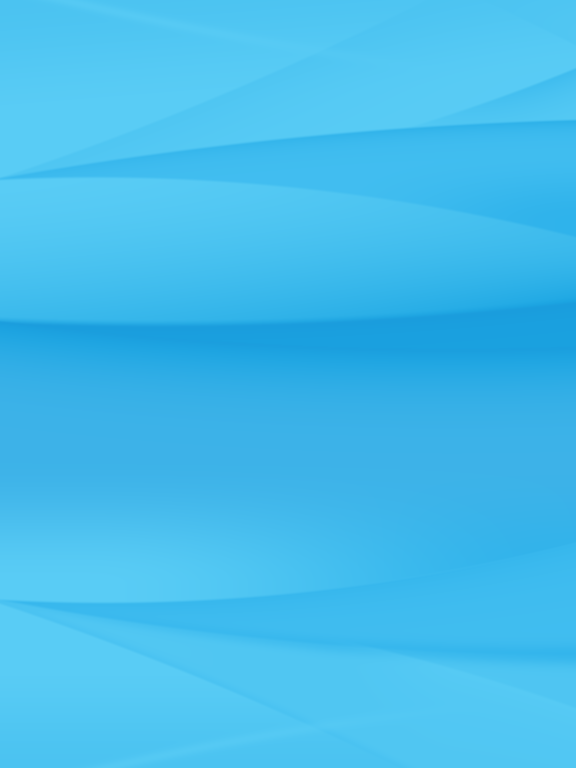
Give the GLSL for this background, as a WebGL 1 fragment shader.

```glsl
precision highp float;
// Soft blue background of overlapping translucent waves around a deep central band.

uniform vec2 u_resolution;

const vec3 PALE = vec3(0.350, 0.800, 0.960);
const vec3 SKY  = vec3(0.295, 0.765, 0.945);
const vec3 AZURE = vec3(0.255, 0.742, 0.940);
const vec3 MID  = vec3(0.240, 0.700, 0.910);
const vec3 CYAN = vec3(0.185, 0.700, 0.920);
const vec3 DEEP = vec3(0.100, 0.645, 0.885);
const vec3 DARK = vec3(0.105, 0.590, 0.850);
const float EDGE = 0.0025;          // half width of a sheet's soft edge
const float STREAK_WIDTH = 0.007;

// Parabola through three depths at the left, middle and right of the canvas.
float curve(float x, float left, float middle, float right) {
  float slope = 4.0 * middle - 3.0 * left - right;
  float bend = 2.0 * (left + right) - 4.0 * middle;
  return left + x * (slope + x * bend);
}

// Coverage of the sheet lying below an edge.
float sheet(float below) {
  return smoothstep(-EDGE, EDGE, below);
}

// Shadow that starts at an edge and fades away below it.
float shadow(float below, float reach) {
  return sheet(below) * exp(-max(below, 0.0) / reach);
}

// Symmetric soft line.
float glow(float offset, float width) {
  return exp(-offset * offset / (width * width));
}

// Fanned sheets at the top.
vec3 upperWaves(float x, float depth) {
  vec3 color = mix(SKY, PALE, smoothstep(0.0, 0.16, depth + 0.06 * x));
  float fan = depth - curve(x, 0.232, 0.086, -0.104);
  color = mix(color, SKY, 0.75 * shadow(fan, 0.07));
  float corner = depth - curve(x, -0.24, -0.11, 0.059);
  color = mix(SKY, color, 1.0 - 0.5 * shadow(-corner, 0.05));
  float streak = depth - curve(x, -0.020, 0.060, 0.111);
  float streakFade = 1.0 - smoothstep(0.35, 0.85, x);
  color = mix(color, PALE, 0.7 * streakFade * glow(streak, STREAK_WIDTH));

  float rightFold = depth - curve(x, 0.260, 0.208, 0.089);
  color = mix(color, CYAN, 0.65 * smoothstep(0.6, 1.0, x) * shadow(rightFold, 0.04));

  float ribbon = depth - curve(x, 0.232, 0.180, 0.156);
  vec3 ribbonColor = mix(AZURE, CYAN, smoothstep(0.55, 1.0, x) * smoothstep(0.04, 0.13, ribbon));
  ribbonColor = mix(ribbonColor, DEEP, (0.2 + 0.4 * x) * shadow(ribbon, 0.012));
  return mix(color, ribbonColor, sheet(ribbon));
}

// Bright lens that darkens towards the right and the central crease.
vec3 lensColor(float x, float below, float height) {
  float t = clamp(below / max(height, 0.01), 0.0, 1.0);
  float shade = 0.45 * x * x + 0.5 * pow(t, 1.6) + 0.35 * t * x * (1.0 - x);
  return mix(PALE, DEEP, min(shade, 1.0));
}

// Wide band below the crease, brightening towards its lower left.
vec3 bandColor(float x, float depth, float below) {
  vec3 lowerColor = mix(PALE, CYAN, smoothstep(0.15, 1.0, x));
  vec3 color = mix(MID, lowerColor, smoothstep(0.60, 0.76, depth));
  color = mix(color, DEEP, 0.95 * exp(-pow(max(below, 0.0) / 0.055, 1.5)));
  return mix(color, DARK, 0.55 * exp(-max(below, 0.0) / 0.01));
}

// Fanned sheets at the bottom.
vec3 lowerWaves(float x, float depth, float below) {
  vec3 color = mix(AZURE, CYAN, 0.6 * shadow(below, 0.012 + 0.025 * x));
  float ribbon = depth - curve(x, 0.781, 0.8346, 0.853);
  vec3 floorColor = mix(PALE, SKY, 0.55 + 0.2 * x);
  color = mix(color, floorColor, sheet(ribbon));
  color = mix(color, CYAN, (0.15 + 0.65 * x) * glow(ribbon, 0.006 + 0.008 * x));

  float rightFold = depth - curve(x, 0.781, 0.820, 0.922);
  float foldFade = smoothstep(0.55, 0.8, x);
  color = mix(color, PALE, 0.7 * foldFade * shadow(rightFold, 0.06));

  float leftFold = depth - curve(x, 0.786, 0.932, 1.12);
  vec3 leftColor = mix(PALE, SKY, smoothstep(0.86, 1.0, depth));
  color = mix(color, AZURE, 0.45 * glow(leftFold, 0.008));
  color = mix(color, leftColor, sheet(leftFold));

  float streak = depth - curve(x, 1.035, 0.953, 0.911);
  float streakFade = 1.0 - smoothstep(0.4, 0.9, x);
  return mix(color, PALE, 0.65 * streakFade * glow(streak, STREAK_WIDTH));
}

void main() {
  vec2 uv = gl_FragCoord.xy / u_resolution;
  float x = uv.x;
  float depth = 1.0 - uv.y;

  // Main boundaries, from top to bottom.
  float lensTop = curve(x, 0.234, 0.2435, 0.3086);
  float creaseTop = curve(x, 0.419, 0.4206, 0.393);
  float creaseBottom = curve(x, 0.419, 0.450, 0.452);
  float bandBottom = curve(x, 0.781, 0.773, 0.707);

  // Stack the sheets.
  vec3 color = upperWaves(x, depth);
  color = mix(color, lensColor(x, depth - lensTop, creaseTop - lensTop), sheet(depth - lensTop));
  vec3 creaseColor = mix(DEEP, DARK, 0.25 + 0.4 * shadow(depth - creaseTop, 0.015));
  color = mix(color, creaseColor, smoothstep(-0.008, 0.004, depth - creaseTop));
  color = mix(color, bandColor(x, depth, depth - creaseBottom), sheet(depth - creaseBottom));
  color = mix(color, lowerWaves(x, depth, depth - bandBottom), sheet(depth - bandBottom));

  gl_FragColor = vec4(color, 1.0);
}
```
